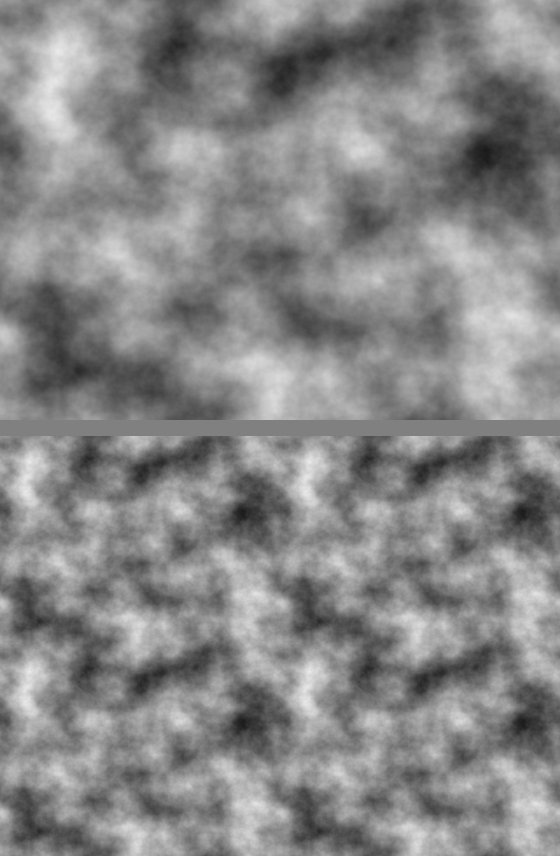
Top: one tile. Bottom: repeated 2 by 2.
This texture is drawn by a Shadertoy shader. Its source:

```glsl
// Soft grey clouds: seamless fractal gradient noise.

const vec2  BASE_CELLS = vec2(5.0, 4.0); // whole cells per tile, coarsest layer
const int   OCTAVES    = 6;
const float GAIN       = 0.51;           // amplitude ratio between layers
const float SLANT      = 0.35;           // pull of broad features to the falling diagonal
const float MEAN_GREY  = 0.53;
const float CONTRAST   = 0.53;

// Integer hash (PCG style): cell and layer to two values in 0..1
vec2 hash2(vec2 cell, int layer) {
    uvec3 v = uvec3(uint(cell.x), uint(cell.y), uint(layer) + 7u);
    v = v * 1664525u + 1013904223u;
    v.x += v.y * v.z;
    v.y += v.z * v.x;
    v.z += v.x * v.y;
    v ^= v >> 16u;
    v.x += v.y * v.z;
    v.y += v.z * v.x;
    return vec2(v.xy >> 8u) / 16777216.0;
}

// Slope contribution of one lattice corner, wrapped to the period
float cornerSlope(vec2 cell, vec2 corner, vec2 local, vec2 period, float slant, int layer) {
    vec2 direction = hash2(mod(cell + corner, period), layer) * 2.0 - 1.0;
    direction += slant * direction.yx;
    return dot(normalize(direction + 1e-5), local - corner);
}

// Periodic gradient noise, about -0.7..0.7
float tiledNoise(vec2 p, vec2 period, float slant, int layer) {
    vec2 cell = floor(p);
    vec2 f = p - cell;
    vec2 blend = f * f * f * (f * (f * 6.0 - 15.0) + 10.0);
    float a = cornerSlope(cell, vec2(0.0, 0.0), f, period, slant, layer);
    float b = cornerSlope(cell, vec2(1.0, 0.0), f, period, slant, layer);
    float c = cornerSlope(cell, vec2(0.0, 1.0), f, period, slant, layer);
    float d = cornerSlope(cell, vec2(1.0, 1.0), f, period, slant, layer);
    return mix(mix(a, b, blend.x), mix(c, d, blend.x), blend.y);
}

// Sum of layers, each twice as fine; shifts keep the lattices from aligning
float tiledClouds(vec2 uv, vec2 cells, int octaves, float gain, float slant) {
    float total = 0.0;
    float amplitude = 1.0;
    for (int layer = 0; layer < octaves; layer++) {
        vec2 shift = vec2(0.37, 0.61) * float(layer);
        total += amplitude * tiledNoise(uv * cells + shift, cells, slant * amplitude, layer);
        cells *= 2.0;
        amplitude *= gain;
    }
    return total;
}

void mainImage(out vec4 fragColor, in vec2 fragCoord) {
    vec2 uv = fragCoord / iResolution.xy;
    float clouds = tiledClouds(uv, BASE_CELLS, OCTAVES, GAIN, SLANT);
    float grey = clamp(MEAN_GREY + CONTRAST * clouds, 0.0, 1.0);
    fragColor = vec4(vec3(grey), 1.0);
}
```
